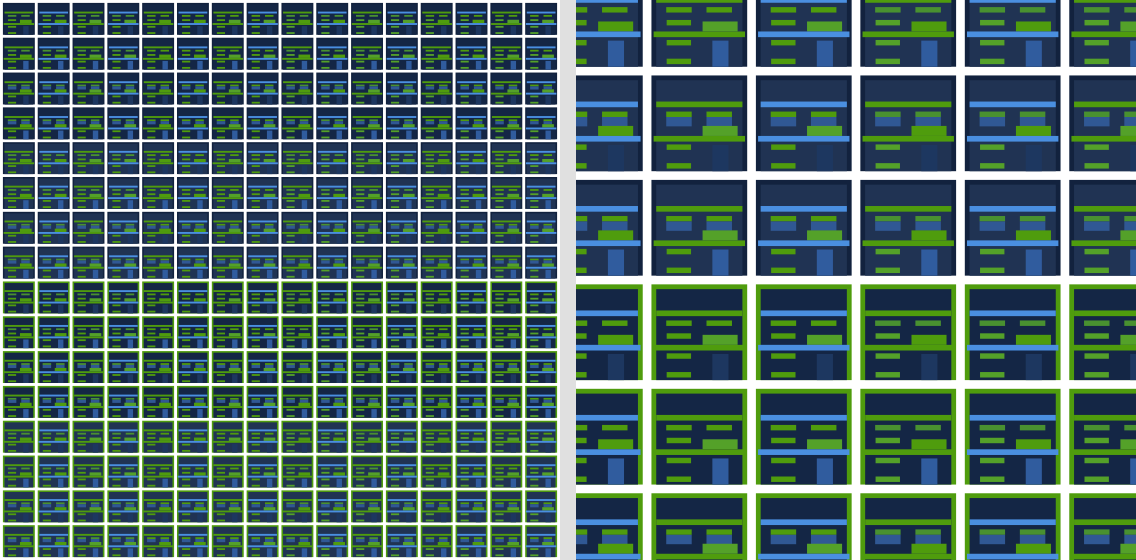
Left, the full canvas; right, a detail of the centre.
A WebGL 1 fragment shader for this pattern:

```glsl
precision highp float;
// A 16 by 16 grid of small flat house fronts on white.
// The binary digits of each row and column number switch the frame, wall,
// panes, door, bars and counter; each part is a box-filtered rectangle.

uniform vec2 u_resolution;

const float REPEATS = 16.0;
const float TILE = 44.0;        // side of one house front, in design units
const float GAP = 4.0;          // white space between fronts
const float FRAME = 2.2;        // width of the frame line
const float CANVAS = REPEATS * (TILE + GAP) + GAP;

const vec3 PAPER = vec3(1.0);
const vec3 WALL_DARK = vec3(0.078, 0.150, 0.272);
const vec3 WALL_LIGHT = vec3(0.125, 0.200, 0.325);
const vec3 FRAME_DARK = vec3(0.070, 0.135, 0.245);
const vec3 GREEN = vec3(0.310, 0.610, 0.050);
const vec3 GREEN_SOFT = vec3(0.330, 0.630, 0.160);
const vec3 GREEN_DULL = vec3(0.285, 0.570, 0.190);
const vec3 BLUE = vec3(0.290, 0.560, 0.880);
const vec3 PANE = vec3(0.190, 0.345, 0.580);
const vec3 DOOR_LIT = vec3(0.190, 0.360, 0.620);
const vec3 DOOR_DIM = vec3(0.115, 0.215, 0.375);

// Binary digit of a whole number; place is 1, 2, 4 or 8.
float digit(float number, float place) {
  return mod(floor((number + 0.5) / place), 2.0);
}

// Share of a pixel, of the given width, inside the box from lo to hi.
float boxCoverage(vec2 p, vec2 lo, vec2 hi, float pixel) {
  vec2 overlap = min(hi, p + 0.5 * pixel) - max(lo, p - 0.5 * pixel);
  vec2 share = clamp(overlap / pixel, 0.0, 1.0);
  return share.x * share.y;
}

// Paints a box (left, top, right, bottom) over the colour beneath.
void paint(inout vec3 color, vec2 p, vec4 box, vec3 ink, float amount, float pixel) {
  color = mix(color, ink, amount * boxCoverage(p, box.xy, box.zw, pixel));
}

vec3 houseFront(vec2 p, vec2 cell, float pixel) {
  vec3 wall = mix(WALL_DARK, WALL_LIGHT, digit(cell.y, 4.0));
  vec3 frame = mix(FRAME_DARK, GREEN, digit(cell.y, 8.0));
  vec3 bar = mix(GREEN, BLUE, digit(cell.x, 1.0));
  vec3 counter = mix(GREEN, GREEN_SOFT, digit(cell.x, 2.0));
  vec3 lintel = mix(GREEN_DULL, GREEN, digit(cell.x, 4.0));
  vec3 sill = mix(GREEN, GREEN_SOFT, digit(cell.x, 8.0));
  vec3 door = mix(DOOR_DIM, DOOR_LIT, digit(cell.y, 1.0));
  float hasPanes = digit(cell.y, 2.0);

  // Wall inside a frame that is open at the bottom
  vec3 color = PAPER;
  paint(color, p, vec4(0.0, 0.0, TILE, TILE), frame, 1.0, pixel);
  paint(color, p, vec4(FRAME, FRAME, TILE - FRAME, TILE), wall, 1.0, pixel);

  // Upper windows
  for (int i = 0; i < 2; i++) {
    float left = 6.8 + 18.5 * float(i);
    paint(color, p, vec4(left, 16.6, left + 11.7, 19.1), lintel, 1.0, pixel);
    paint(color, p, vec4(left, 19.1, left + 11.7, 23.4), PANE, hasPanes, pixel);
  }

  // Sills on the left; panes take the place of the top one
  for (int i = 0; i < 3; i++) {
    float top = 22.5 + 8.6 * float(i) + 0.6 * step(0.5, float(i));
    float shown = i == 0 ? 1.0 - hasPanes : 1.0;
    paint(color, p, vec4(7.0, top, 18.2, top + 2.5), sill, shown, pixel);
  }

  // Door, counter and the two long bars
  paint(color, p, vec4(28.0, 32.0, 35.4, TILE), door, 1.0, pixel);
  paint(color, p, vec4(23.5, 23.2, 39.6, 27.8), counter, 1.0, pixel);
  paint(color, p, vec4(2.2, 12.0, 41.8, 14.6), bar, 1.0, pixel);
  paint(color, p, vec4(1.0, 27.8, 43.0, 30.4), bar, 1.0, pixel);
  return color;
}

void main() {
  // Square design space, with y counted down from the top edge
  float pixel = CANVAS / min(u_resolution.x, u_resolution.y);
  vec2 p = vec2(gl_FragCoord.x, u_resolution.y - gl_FragCoord.y) * pixel;

  // Split each gap evenly between its two neighbouring cells
  float pitch = TILE + GAP;
  vec2 shifted = p - 0.5 * GAP;
  vec2 cell = clamp(floor(shifted / pitch), 0.0, REPEATS - 1.0);
  vec2 local = shifted - cell * pitch - 0.5 * GAP;

  gl_FragColor = vec4(houseFront(local, cell, pixel), 1.0);
}
```
